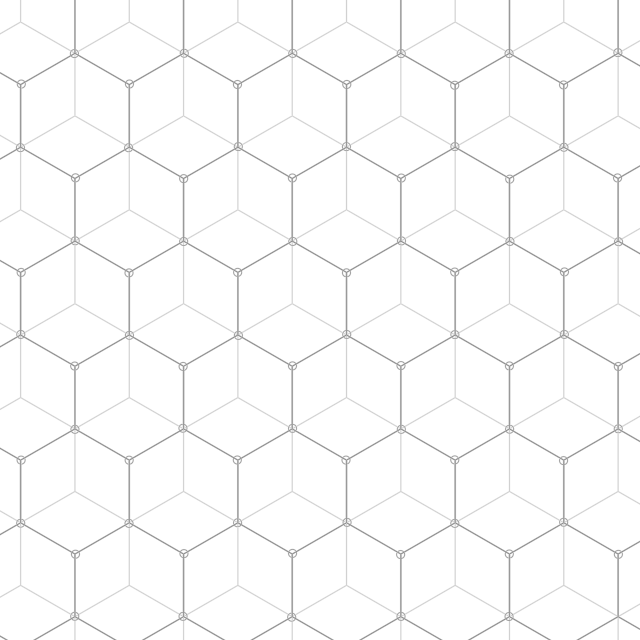
A Shadertoy shader for this pattern:

```glsl
// Thin-line honeycomb whose cells read as stacked cubes: dark grey hexagon edges,
// pale inner spokes and a small ring on every corner, on white.
// Each point is folded into its nearest hexagon (side 1), then lines are distances.

const float HALF_W = 0.8660254;   // half the width of a hexagon of side 1

float hash(vec2 n) {
    return fract(sin(dot(n, vec2(127.1, 311.7))) * 43758.5);
}

float segmentDistance(vec2 p, vec2 end) {
    return length(p - end * clamp(dot(p, end) / dot(end, end), 0.0, 1.0));
}

// Soft coverage of a stroke at distance d from its middle
float stroke(float d, float halfWidth, float pixel) {
    float soft = 0.75 * pixel;
    return 1.0 - smoothstep(halfWidth - soft, halfWidth + soft, abs(d));
}

// Centre of the pointy-topped hexagon that holds p
vec2 hexCenter(vec2 p) {
    vec2 period = vec2(2.0 * HALF_W, 3.0);
    vec2 a = period * floor(p / period + 0.5);
    vec2 b = period * (floor(p / period) + 0.5);
    return distance(p, a) < distance(p, b) ? a : b;
}

void mainImage(out vec4 fragColor, in vec2 fragCoord) {
    vec2 side = vec2(0.0980, 0.0978);
    vec2 p = (fragCoord / iResolution.y - vec2(0.1171, 0.8189)) / side;
    float pixel = 1.0 / (iResolution.y * side.y);

    vec2 center = hexCenter(p);
    vec2 q = p - center;
    vec2 m = abs(q);
    float shade = 1.0;

    // Pale spokes: up, lower left and lower right
    float spoke = min(segmentDistance(q, vec2(0.0, 1.0)),
                      segmentDistance(vec2(m.x, q.y), vec2(HALF_W, -0.5)));
    shade = mix(shade, 0.81, stroke(spoke, 0.009, pixel));

    // Dark outline: upright edges a little wider and lighter than slanted ones
    float upright = HALF_W - m.x;
    float slanted = HALF_W - dot(m, vec2(0.5, HALF_W));
    shade = min(shade, mix(1.0, 0.60, stroke(upright, 0.0125, pixel)));
    shade = min(shade, mix(1.0, 0.55, stroke(slanted, 0.010, pixel)));

    // Rings on the six corners, each slightly off its place
    for (int i = 0; i < 6; i++) {
        float angle = radians(30.0 + 60.0 * float(i));
        vec2 corner = vec2(cos(angle), sin(angle));
        vec2 node = floor((center + corner) / vec2(HALF_W, 0.5) + 0.5);
        if (node == vec2(10.0, -16.0)) continue;   // one bare corner
        vec2 jitter = 0.022 * (vec2(hash(node), hash(node + 57.0)) - 0.5);
        float ring = length(q - corner - jitter) - 0.064;
        shade = min(shade, mix(1.0, 0.61, stroke(ring, 0.008, pixel)));
    }

    fragColor = vec4(vec3(shade), 1.0);
}
```
